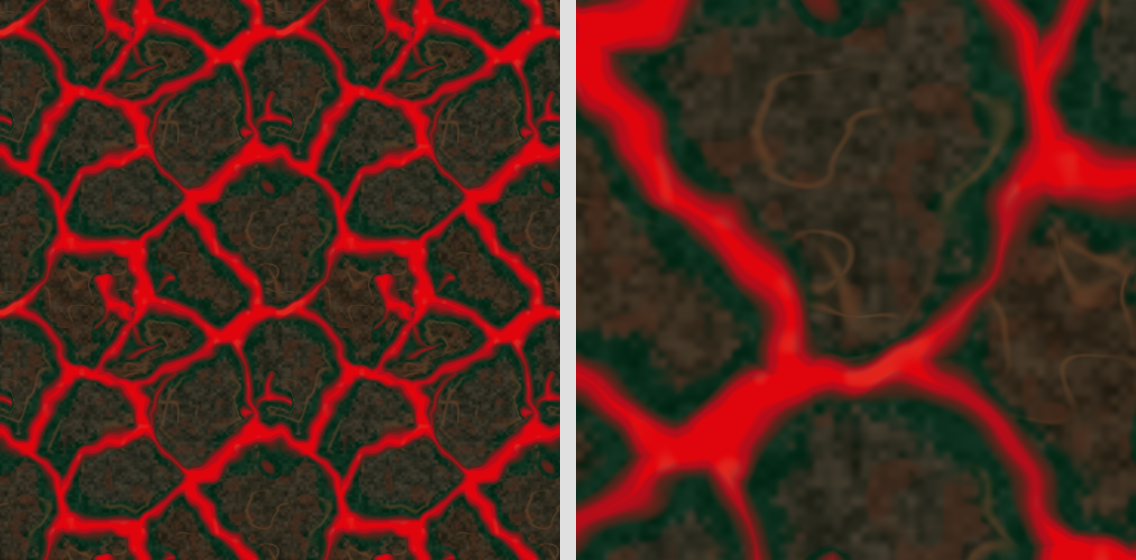
Left: the whole. Right: its middle third, enlarged.
This texture is drawn by a three.js fragment shader. Its source:

```glsl
varying vec2 vUv;

float hash(vec2 p) {
  return fract(sin(dot(p, vec2(127.1, 311.7))) * 43758.5453);
}

// Value noise that wraps with the tile
float noise(vec2 tile, vec2 period) {
  vec2 p = tile * period;
  vec2 i = floor(p);
  vec2 f = fract(p);
  f = f * f * (3.0 - 2.0 * f);
  float a = hash(mod(i, period));
  float b = hash(mod(i + vec2(1.0, 0.0), period));
  float c = hash(mod(i + vec2(0.0, 1.0), period));
  float d = hash(mod(i + 1.0, period));
  return mix(mix(a, b, f.x), mix(c, d, f.x), f.y);
}

// Wraps a cell of the diagonal lattice, so that it repeats with the tile
vec2 wrap(vec2 cell, float k) {
  cell -= k * floor((cell.y + 0.5) / k);
  return vec2(mod(cell.x + 0.5, 2.0 * k) - 0.5, cell.y);
}

vec2 seed(vec2 cell, float k) {
  vec2 id = wrap(cell, k) + 7.0 * k;
  return cell + 0.5 + vec2(0.6, 0.86) * (vec2(hash(id + 3.7), hash(id + 19.3)) - 0.5);
}

// Signed distance to a diagonal vein network (x) and tone of the cell (y)
vec2 veins(vec2 tile, float k) {
  vec2 p = k * vec2(tile.x + tile.y, tile.y - tile.x);
  vec2 base = floor(p);
  vec2 home = base;
  vec3 nearest = vec3(9.0);
  for (int y = -2; y <= 2; y++) {
    for (int x = -2; x <= 2; x++) {
      vec2 cell = base + vec2(float(x), float(y));
      float d = length(seed(cell, k) - p);
      if (d < nearest.x) {
        nearest = vec3(d, nearest.xy);
        home = cell;
      } else if (d < nearest.y) {
        nearest.yz = vec2(d, nearest.y);
      } else {
        nearest.z = min(nearest.z, d);
      }
    }
  }
  vec2 a = seed(home, k) - p;
  float edge = 9.0;
  for (int y = -2; y <= 2; y++) {
    for (int x = -2; x <= 2; x++) {
      if (x == 0 && y == 0) continue;
      vec2 cell = home + vec2(float(x), float(y));
      vec2 b = seed(cell, k) - p;
      float width = mix(0.02, 0.075, hash(wrap(home + cell, 2.0 * k) + 5.1));
      edge = min(edge, dot(0.5 * (a + b), normalize(b - a)) - width);
    }
  }
  float junction = 1.0 - smoothstep(0.0, 0.28, nearest.z - nearest.x);
  return vec2(edge - 0.05 * junction, hash(wrap(home, k) + 8.2));
}

void main() {
  vec2 tile = vUv * 2.0;

  // Bend the network so the veins wander and fray
  vec2 bend = vec2(noise(tile, vec2(6.0)), noise(tile + 0.37, vec2(6.0))) - 0.5;
  vec2 fray = vec2(noise(tile, vec2(21.0)), noise(tile + 0.61, vec2(21.0))) - 0.5;
  vec2 bent = tile + 0.08 * bend + 0.028 * fray;
  vec2 net = veins(bent, 2.0);

  // Short side branches from a finer network, shown in places
  float gap = 1.0 - smoothstep(0.56, 0.74, noise(tile + 0.83, vec2(5.0)));
  float spur = 0.7 * veins(bent + 0.19, 3.0).x + 0.02 + 0.4 * gap;
  float edge = min(net.x, spur) + 0.04 * (noise(tile + 0.11, vec2(15.0)) - 0.5);

  // Brown stone with fine mottling and rusty flecks
  float patches = noise(tile + 0.23, vec2(9.0));
  float grain = noise(tile, vec2(46.0)) + noise(tile, vec2(91.0)) - 1.0;
  vec3 ground = mix(vec3(0.21, 0.16, 0.105), vec3(0.175, 0.18, 0.135), net.y);
  ground += grain * vec3(0.09, 0.07, 0.06);
  float fleck = smoothstep(0.62, 0.85, noise(tile + 0.4, vec2(33.0, 29.0)));
  ground = mix(ground, vec3(0.31, 0.17, 0.11), 0.5 * fleck);

  // Dark green halo beside the veins
  float reach = edge + 0.26 * (patches - 0.5) + 0.07 * grain;
  float halo = 1.0 - smoothstep(0.05, 0.15, reach);
  vec3 color = mix(ground, vec3(0.03, 0.18, 0.11) + 0.05 * grain, halo * 0.92);

  // Faint tan scratches and inner rims
  float ridge = 1.0 - abs(2.0 * noise(tile + 0.05 * bend, vec2(15.0, 21.0)) - 1.0);
  float scratch = smoothstep(0.8, 1.0, ridge) * smoothstep(0.52, 0.8, patches);
  float ring = (edge - 0.13 - 0.06 * fray.x) / 0.022;
  float rim = exp(-ring * ring) * smoothstep(0.4, 0.75, noise(tile + 0.7, vec2(7.0)));
  color = mix(color, vec3(0.42, 0.27, 0.16), 0.55 * max(scratch, rim));

  // Soft vein edges rising from rust to a bright red core
  color = mix(color, vec3(0.33, 0.14, 0.10), 1.0 - smoothstep(0.015, 0.06, edge));
  color = mix(color, vec3(0.70, 0.05, 0.10), 1.0 - smoothstep(-0.018, 0.022, edge));
  color = mix(color, vec3(0.88, 0.02, 0.05), 1.0 - smoothstep(-0.055, -0.022, edge));
  float glint = smoothstep(0.7, 0.95, noise(tile + 0.3, vec2(27.0)));
  color += vec3(0.0, 0.12, 0.06) * glint * (1.0 - smoothstep(-0.04, 0.0, edge));

  gl_FragColor = vec4(color, 1.0);
}
```
